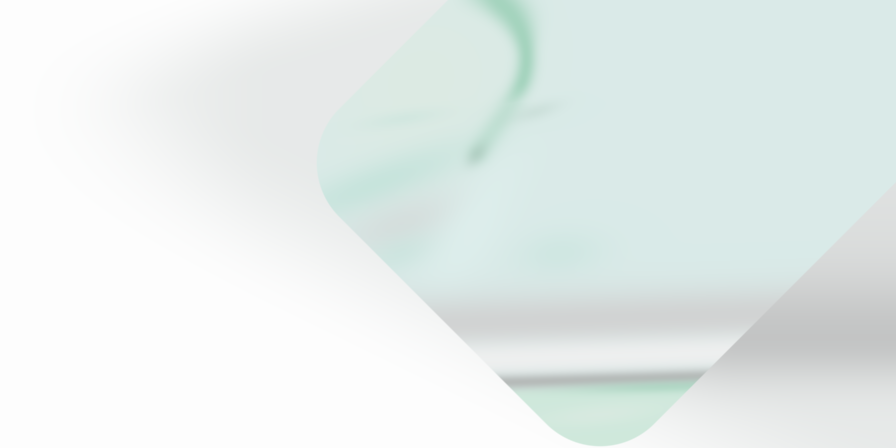
Give the GLSL for this background, as a Shadertoy shader.

```glsl
// A large rounded diamond panel of blurred mint, teal and grey over a white page.
// The panel is a rotated rounded-box distance; its marbling is layered from soft
// ellipses, an arc and horizontal bands. Two wide shadows shade the page behind it.

// Geometry, in canvas heights with the origin at the lower left
const vec2  PANEL_CENTER = vec2(1.2043, 1.0933);  // in diagonal axes
const vec2  PANEL_HALF   = vec2(0.4972, 0.9000);
const float PANEL_RADIUS = 0.170;
const vec2  ARC_CENTER   = vec2(1.015, 0.870);
const float ARC_RADIUS   = 0.160;

// Colours
const vec3 PAGE       = vec3(0.992);
const vec3 SHADE_LEFT = vec3(0.905, 0.915, 0.912);
const vec3 SHADE_SIDE = vec3(0.765, 0.770, 0.770);
const vec3 MIST       = vec3(0.853, 0.918, 0.910);
const vec3 PALE_MINT  = vec3(0.865, 0.918, 0.888);
const vec3 TEAL       = vec3(0.755, 0.885, 0.850);
const vec3 GREEN      = vec3(0.600, 0.810, 0.710);
const vec3 SAGE       = vec3(0.610, 0.730, 0.675);
const vec3 WARM_GREY  = vec3(0.815, 0.815, 0.815);
const vec3 MILK       = vec3(0.935, 0.938, 0.938);
const vec3 DARK_LINE  = vec3(0.690, 0.700, 0.695);
const vec3 LOW_MINT   = vec3(0.810, 0.910, 0.860);

float bell(float d, float width) {
    d /= width;
    return exp(-d * d);
}

// Soft ellipse with its long axis turned by an angle in radians
float blob(vec2 p, vec2 center, vec2 size, float angle) {
    float c = cos(angle), s = sin(angle);
    vec2 d = p - center;
    d = vec2(c * d.x + s * d.y, c * d.y - s * d.x) / size;
    return exp(-dot(d, d));
}

float segmentDistance(vec2 p, vec2 a, vec2 b) {
    vec2 ab = b - a;
    return length(p - a - ab * clamp(dot(p - a, ab) / dot(ab, ab), 0.0, 1.0));
}

float panelDistance(vec2 p) {
    float down = 1.0 - p.y;
    vec2 diagonal = vec2(p.x + down, p.x - down) * 0.70710678;
    vec2 d = abs(diagonal - PANEL_CENTER) - PANEL_HALF + PANEL_RADIUS;
    return length(max(d, 0.0)) + min(max(d.x, d.y), 0.0) - PANEL_RADIUS;
}

vec3 pageColor(vec2 p) {
    // Wedge of shade that opens toward the panel's left corner
    float upper = 1.0 - smoothstep(-0.16, 0.10, p.y - 0.80 - 0.32 * p.x);
    float lower = smoothstep(-0.08, 0.34, p.y - 0.66 + 0.49 * p.x);
    float wedge = upper * lower * smoothstep(-0.02, 0.62, p.x);
    vec3 color = mix(PAGE, SHADE_LEFT, wedge);

    // Cast band beyond the lower right edge, with a longer fade upward
    float rise = p.y - 0.245;
    float band = rise > 0.0 ? 0.62 * bell(rise, 0.13) + 0.38 * bell(rise, 0.48)
                            : bell(rise, 0.095);
    return mix(color, SHADE_SIDE, band * smoothstep(1.25, 1.65, p.x));
}

vec3 panelColor(vec2 p) {
    vec3 color = MIST;

    // Pale left side, teal sweep and cool smudges
    color = mix(color, PALE_MINT, 0.9 * blob(p, vec2(0.94, 0.82), vec2(0.24, 0.20), 0.5));
    color = mix(color, TEAL, 0.75 * blob(p, vec2(0.84, 0.590), vec2(0.24, 0.048), 0.36));
    color = mix(color, TEAL, 0.35 * blob(p, vec2(0.90, 0.735), vec2(0.09, 0.018), 0.15));
    color = mix(color, WARM_GREY, 0.45 * blob(p, vec2(0.90, 0.500), vec2(0.15, 0.055), 0.3));
    color = mix(color, TEAL, 0.45 * blob(p, vec2(0.90, 0.435), vec2(0.09, 0.040), 0.3));
    color = mix(color, TEAL, 0.40 * blob(p, vec2(1.25, 0.435), vec2(0.10, 0.050), 0.1));

    // Green arc, thickest at the top, with a tapering tail
    vec2 fromArc = p - ARC_CENTER;
    float thickness = mix(0.022, 0.042, smoothstep(0.0, 0.14, fromArc.y));
    float arcSide = smoothstep(-0.02, 0.10, fromArc.x)
                  * smoothstep(-0.15, -0.05, fromArc.y);
    float arc = bell(length(fromArc) - ARC_RADIUS, thickness) * arcSide;
    float tail = bell(segmentDistance(p, vec2(1.145, 0.775), vec2(1.070, 0.660)), 0.026);
    color = mix(color, GREEN, max(0.82 * arc, 0.40 * tail));
    color = mix(color, SAGE, 0.50 * blob(p, vec2(1.065, 0.655), vec2(0.030, 0.018), 0.9));
    color = mix(color, SAGE, 0.22 * blob(p, vec2(1.195, 0.750), vec2(0.055, 0.018), 0.3));

    // Light plume falling to the lower left
    color = mix(color, MIST * 1.02, 0.8 * blob(p, vec2(1.06, 0.500), vec2(0.20, 0.065), 1.05));

    // Horizontal layers: warm grey, milk, dark line, mint
    float tilt = p.y - 0.030 * (p.x - 1.34);
    color = mix(color, WARM_GREY, 0.90 * bell(tilt - 0.285, 0.065));
    color = mix(color, MILK, 0.95 * bell(tilt - 0.205, 0.040));
    color = mix(color, LOW_MINT, 1.0 - smoothstep(0.120, 0.165, tilt));
    color = mix(color, DARK_LINE, 0.85 * bell(tilt - 0.153, 0.017));
    color = mix(color, GREEN, 0.50 * bell(tilt - 0.132, 0.014) * smoothstep(1.15, 1.50, p.x));
    color = mix(color, PALE_MINT, 0.6 * blob(p, vec2(1.34, 0.075), vec2(0.14, 0.025), 0.1));
    return color;
}

void mainImage(out vec4 fragColor, in vec2 fragCoord) {
    vec2 p = fragCoord / iResolution.y;
    float pixel = 1.0 / iResolution.y;
    float inside = 1.0 - smoothstep(-pixel, pixel, panelDistance(p));
    fragColor = vec4(mix(pageColor(p), panelColor(p), inside), 1.0);
}
```
